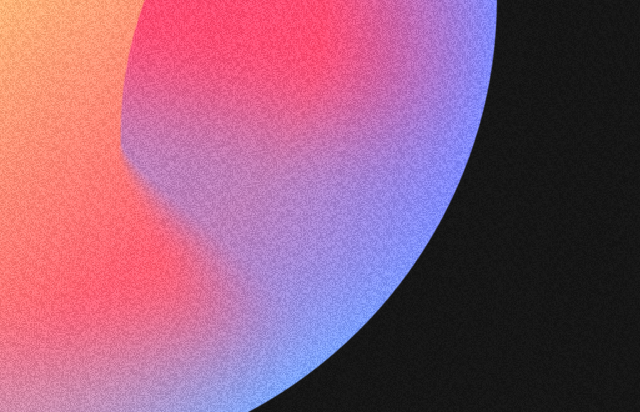
Give the GLSL for this background, as a WebGL 2 fragment shader.

```glsl
#version 300 es
precision highp float;
// A huge grainy disc on near-black: a warm amber-to-red sheet folds over
// a pink-to-lilac sheet, and a blue glow follows the disc's rim.
// Lengths are in canvas heights; q has its origin at the top left.

uniform vec2 u_resolution;
out vec4 fragColor;

#define DISC_CENTER vec2(0.069, -0.004)
#define DISC_RADIUS 1.137
#define RIM_WIDTH 0.42
#define FOLD_START 0.35
#define FOLD_SOFTNESS 0.45
#define GRAIN_CELLS 330.0
#define GRAIN_DISC 0.13
#define GRAIN_DARK 0.035

const vec3 NIGHT = vec3(0.085);
const vec3 AMBER = vec3(1.0, 0.71, 0.47);
const vec3 RED = vec3(1.0, 0.37, 0.45);
const vec3 MAUVE = vec3(0.82, 0.56, 0.68);
const vec3 PINK = vec3(1.0, 0.30, 0.45);
const vec3 LILAC = vec3(0.75, 0.50, 0.73);
const vec3 VIOLET = vec3(0.50, 0.54, 1.0);
const vec3 SKY = vec3(0.48, 0.65, 1.0);

float hash(vec2 p) {
    return fract(sin(dot(p, vec2(12.9898, 78.233))) * 43758.5453);
}

// Warm sheet: diagonal amber to red, fading to mauve at the bottom
vec3 warmSheet(vec2 q) {
    float diagonal = clamp(0.97 * q.x + 1.07 * q.y, 0.0, 1.0);
    vec3 color = mix(AMBER, RED, diagonal);
    return mix(color, MAUVE, smoothstep(0.68, 1.08, q.y));
}

// Cool sheet: slightly tilted pink to lilac
vec3 coolSheet(vec2 q) {
    float fall = q.y + 0.15 * (0.75 - q.x);
    return mix(PINK, LILAC, smoothstep(0.09, 0.49, fall));
}

// Coverage of the cool sheet: a crisp arc that melts into a soft slope
float foldMask(vec2 q, float pixel) {
    float above = min(q.y - 0.32, 0.0);
    float below = max(q.y - FOLD_START, 0.0);
    float edge = 0.293 + 0.57 * above * above
               + 0.9 * below * below / (below + 0.07);
    float blur = pixel + 0.001 + FOLD_SOFTNESS * below;
    return smoothstep(-blur, blur, q.x - edge);
}

void main() {
    float pixel = 1.0 / u_resolution.y;
    vec2 p = gl_FragCoord.xy * pixel;
    vec2 q = vec2(p.x, 1.0 - p.y);

    // Two folded sheets
    vec3 color = mix(warmSheet(q), coolSheet(q), foldMask(q, pixel));

    // Blue rim, fading out toward the lower left
    float depth = DISC_RADIUS - distance(q, DISC_CENTER);
    float rim = pow(clamp(1.0 - depth / RIM_WIDTH, 0.0, 1.0), 1.1);
    rim *= smoothstep(-0.1, 0.75, q.x);
    color = mix(color, mix(VIOLET, SKY, smoothstep(0.4, 1.0, q.y)), rim);

    // Disc over the dark ground, then grain
    float disc = smoothstep(-pixel, pixel, depth);
    float grain = hash(floor(p * GRAIN_CELLS)) - 0.5;
    color = mix(NIGHT, color, disc);
    color += grain * mix(GRAIN_DARK, GRAIN_DISC, disc);
    fragColor = vec4(clamp(color, 0.0, 1.0), 1.0);
}
```
